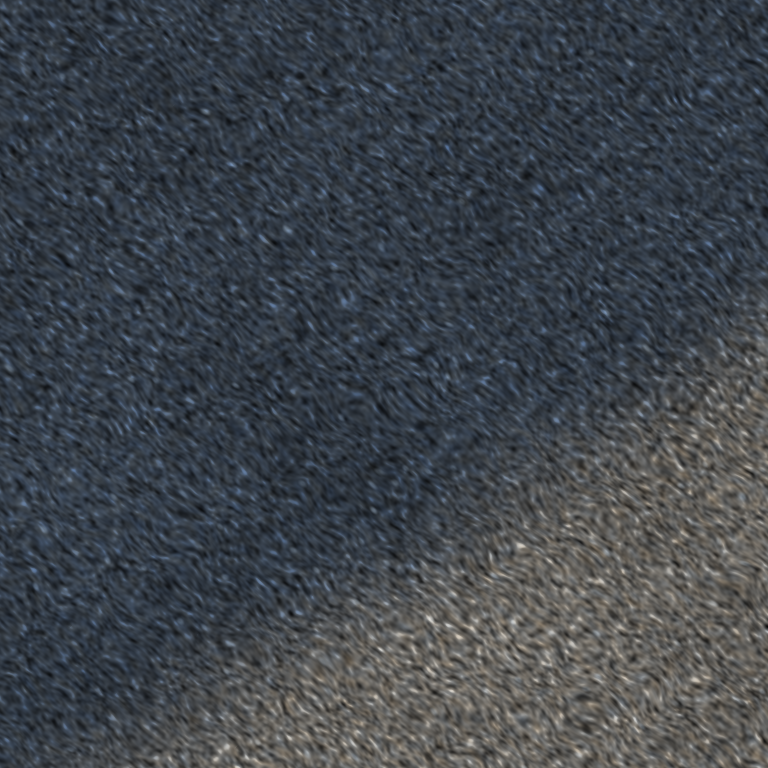
A Shadertoy shader for this texture:

```glsl
const vec3 SHADE = vec3(0.196, 0.229, 0.270);
const vec3 SUNLIT = vec3(0.400, 0.390, 0.372);
const vec3 COOL_TINT = vec3(-0.10, 0.0, 0.13);
const float STREAK_ANGLE = -0.72;

float hash(vec2 p) {
    return fract(sin(dot(p, vec2(127.1, 311.7))) * 43758.545);
}

vec2 hash2(vec2 p) {
    return vec2(hash(p), hash(p + 57.3));
}

float corner(vec2 cell, vec2 offset) {
    return dot(hash2(cell) * 2.0 - 1.0, offset);
}

// Gradient noise, centred on zero
float noise(vec2 p) {
    vec2 i = floor(p), f = fract(p);
    vec2 u = f * f * f * (f * (f * 6.0 - 15.0) + 10.0);
    vec2 e = vec2(1.0, 0.0);
    float low = mix(corner(i, f), corner(i + e.xy, f - e.xy), u.x);
    float high = mix(corner(i + e.yx, f - e.yx), corner(i + e.xx, f - e.xx), u.x);
    return mix(low, high, u.y);
}

vec2 rotate(vec2 p, float angle) {
    float c = cos(angle), s = sin(angle);
    return vec2(c * p.x + s * p.y, c * p.y - s * p.x);
}

// Short slanted streaks: x runs along them, y across
float streaks(vec2 p) {
    float coarse = noise(p * vec2(42.0, 95.0));
    float medium = noise(p * vec2(68.0, 150.0) + 31.7);
    float fine = noise(p * vec2(115.0, 215.0) + 73.1);
    return 0.65 * coarse + 1.0 * medium + 0.65 * fine;
}

// Sparse oval flecks, one candidate per cell
float flecks(vec2 p, float cells, float density, float radius, float seed) {
    vec2 q = p * cells;
    vec2 cell = floor(q);
    vec2 centre = 0.3 + 0.4 * hash2(cell + seed);
    float present = step(hash(cell + seed + 19.4), density);
    float dist = length((fract(q) - centre) * vec2(0.6, 1.0));
    return present * (1.0 - smoothstep(0.2 * radius, radius, dist));
}

// Soft diagonal edge between shade and sunlight
float sunlight(vec2 uv) {
    float edge = (uv.y - 0.67 * uv.x + 0.01) * 0.83;
    edge += 0.05 * noise(uv * 5.0 + 3.0) + 0.02 * noise(uv * 24.0);
    return 1.0 - smoothstep(-0.18, 0.045, edge);
}

void mainImage(out vec4 fragColor, in vec2 fragCoord) {
    vec2 uv = fragCoord / iResolution.xy;
    float sun = sunlight(uv);

    // Streak space, gently bent so the grain is not ruled
    vec2 bend = vec2(noise(uv * 17.0), noise(uv * 17.0 + 40.0));
    vec2 p = rotate(uv + 0.012 * bend, STREAK_ANGLE);

    // Base tone with broad mottling
    float mottle = 0.16 * noise(uv * 4.0 + 9.0) + 0.16 * noise(uv * 15.0 + 5.0);
    vec3 color = mix(SHADE, SUNLIT, sun) * (1.0 + mottle);

    // Stone grain, with glints on its peaks
    float grain = streaks(p);
    float glint = smoothstep(0.28, 0.75, grain);
    color *= 1.0 + 0.82 * grain + 0.30 * glint;

    // Cool and warm stones
    float hue = noise(p * vec2(50.0, 100.0) + 120.0);
    color *= 1.0 + COOL_TINT * (hue * 1.2 + glint * (1.0 - sun) * 0.5);

    // Bright chips and dark pits
    color += vec3(0.13, 0.15, 0.17) * flecks(p, 46.0, 0.06, 0.22, 11.0);
    color *= 1.0 - 0.45 * flecks(p, 38.0, 0.05, 0.25, 83.0);

    fragColor = vec4(clamp(color, 0.0, 1.0), 1.0);
}
```
